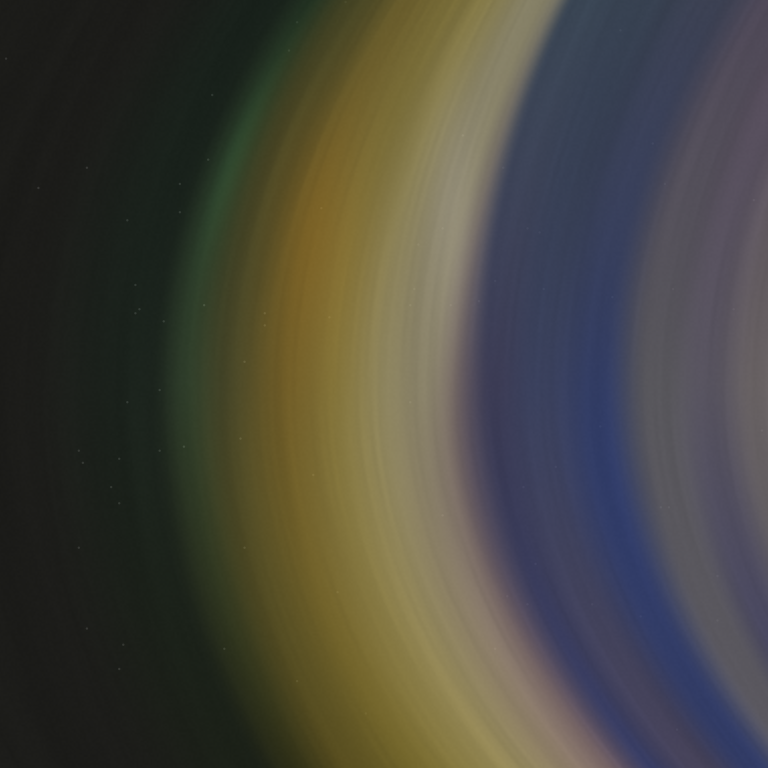
Give the GLSL for this background, as a WebGL 1 fragment shader.

```glsl
precision highp float;
uniform vec2 u_resolution;

#define ARC_CENTER_Y 0.49
#define STREAK_STRENGTH 0.045
#define FINE_STREAK 0.022
#define SPECK_CELLS 190.0
#define SPECK_RARITY 0.9975
#define SPECK_GAIN 0.10
#define GRAIN_GAIN 0.008

float hash(vec2 p) {
  vec3 q = fract(vec3(p.xyx) * 0.1031);
  q += dot(q, q.yzx + 33.33);
  return fract((q.x + q.y) * q.z);
}

float noise(vec2 p) {
  vec2 i = floor(p), f = fract(p);
  f = f * f * (3.0 - 2.0 * f);
  return mix(mix(hash(i), hash(i + vec2(1.0, 0.0)), f.x),
             mix(hash(i + vec2(0.0, 1.0)), hash(i + 1.0), f.x), f.y);
}

// Vertical blend of one band's colour
vec3 tone(float y, vec3 low, vec3 middle, vec3 high) {
  return y < 0.5 ? mix(low, middle, y * 2.0) : mix(middle, high, y * 2.0 - 1.0);
}

// Straightens the nested arcs: bands become constant in the result
float arcCoord(vec2 p) {
  float v = p.y - ARC_CENTER_Y;
  float base = p.x - 0.6 * v * v;
  float upperBend = 0.46 + 0.16 * min(1.0, abs(base - 0.6) / 0.25);
  float lowerBend = mix(0.57, 0.84, smoothstep(0.2, 0.6, base));
  return p.x - v * v * (v > 0.0 ? upperBend : lowerBend);
}

float glow(vec2 p, vec2 center, vec2 size) {
  vec2 d = (p - center) / size;
  return exp(-dot(d, d));
}

vec3 bands(float s, float y) {
  vec3 black = vec3(0.108, 0.108, 0.098);
  vec3 forest = tone(y, vec3(0.105, 0.125, 0.09), vec3(0.105, 0.135, 0.11), vec3(0.095, 0.13, 0.105));
  vec3 green = tone(y, vec3(0.19, 0.19, 0.09), vec3(0.19, 0.25, 0.17), vec3(0.13, 0.19, 0.13));
  vec3 olive = tone(y, vec3(0.34, 0.30, 0.12), vec3(0.27, 0.27, 0.155), vec3(0.26, 0.26, 0.14));
  vec3 ochre = tone(y, vec3(0.45, 0.40, 0.17), vec3(0.44, 0.365, 0.155), vec3(0.41, 0.36, 0.17));
  vec3 gold = tone(y, vec3(0.56, 0.51, 0.30), vec3(0.51, 0.455, 0.23), vec3(0.47, 0.425, 0.22));
  vec3 cream = tone(y, vec3(0.59, 0.54, 0.38), vec3(0.555, 0.52, 0.365), vec3(0.53, 0.49, 0.30));
  vec3 pearl = tone(y, vec3(0.55, 0.48, 0.42), vec3(0.55, 0.52, 0.42), vec3(0.52, 0.50, 0.40));
  vec3 rose = tone(y, vec3(0.42, 0.35, 0.38), vec3(0.42, 0.37, 0.375), vec3(0.46, 0.45, 0.40));
  vec3 slate = tone(y, vec3(0.21, 0.23, 0.38), vec3(0.24, 0.24, 0.34), vec3(0.22, 0.265, 0.32));
  vec3 violet = tone(y, vec3(0.275, 0.26, 0.35), vec3(0.225, 0.25, 0.36), vec3(0.215, 0.255, 0.315));
  vec3 blue = tone(y, vec3(0.20, 0.24, 0.41), vec3(0.205, 0.24, 0.375), vec3(0.235, 0.255, 0.325));
  vec3 ash = tone(y, vec3(0.36, 0.35, 0.38), vec3(0.35, 0.345, 0.365), vec3(0.31, 0.285, 0.345));
  vec3 mauve = tone(y, vec3(0.25, 0.25, 0.37), vec3(0.34, 0.325, 0.37), vec3(0.34, 0.30, 0.36));
  vec3 dust = tone(y, vec3(0.36, 0.35, 0.38), vec3(0.41, 0.385, 0.39), vec3(0.35, 0.31, 0.36));

  vec3 c = mix(black, forest, smoothstep(0.02, 0.19, s));
  c = mix(c, green, smoothstep(0.195, 0.255, s));
  c = mix(c, olive, smoothstep(0.24, 0.30, s));
  c = mix(c, ochre, smoothstep(0.285, 0.385, s));
  c = mix(c, gold, smoothstep(0.36, 0.455, s));
  c = mix(c, cream, smoothstep(0.43, 0.51, s));
  c = mix(c, pearl, smoothstep(0.48, 0.565, s));
  // The bright rim is crisp above and soft below
  float rim = mix(0.06, 0.025, smoothstep(0.3, 0.75, y));
  c = mix(c, rose, smoothstep(0.60 - rim, 0.60 + 0.3 * rim, s));
  c = mix(c, slate, smoothstep(0.605 - 0.4 * rim, 0.61 + 0.7 * rim, s));
  c = mix(c, violet, smoothstep(0.645, 0.70, s));
  c = mix(c, blue, smoothstep(0.71, 0.775, s));
  c = mix(c, ash, smoothstep(0.785, 0.845, s));
  c = mix(c, mauve, smoothstep(0.865, 0.915, s));
  return mix(c, dust, smoothstep(0.925, 0.985, s));
}

void main() {
  vec2 p = gl_FragCoord.xy / u_resolution;
  float s = arcCoord(p);
  float wobble = noise(vec2(s * 18.0, p.y * 3.0)) - 0.5;
  vec3 color = bands(s + 0.010 * wobble, p.y);

  // Local warm, pale, green and blue glows
  color += vec3(0.045, 0.012, -0.015) * glow(p, vec2(0.41, 0.70), vec2(0.07, 0.17));
  color += vec3(0.035, 0.035, 0.05) * glow(p, vec2(0.59, 0.72), vec2(0.035, 0.16));
  color += vec3(0.02, 0.055, 0.03) * glow(vec2(s, p.y), vec2(0.25, 0.79), vec2(0.02, 0.13));
  color += vec3(-0.01, 0.0, 0.03) * glow(vec2(s, p.y), vec2(0.78, 0.38), vec2(0.035, 0.2));

  // Brush streaks along the arcs
  float broad = noise(vec2(s * 45.0, p.y * 2.5 + 7.0)) - 0.5;
  float fine = noise(vec2(s * 170.0, p.y * 5.0 + 19.0)) - 0.5;
  color *= 1.0 + 2.0 * STREAK_STRENGTH * broad + 2.0 * FINE_STREAK * fine;

  // Faint grain and sparse dust specks
  color += GRAIN_GAIN * (noise(p * 380.0) - 0.5);
  vec2 cell = floor(p * SPECK_CELLS);
  float speck = step(SPECK_RARITY, hash(cell + 41.0));
  float dotShape = 1.0 - smoothstep(0.1, 0.45, length(fract(p * SPECK_CELLS) - 0.5));
  color += SPECK_GAIN * speck * dotShape * (1.0 - 0.7 * smoothstep(0.2, 0.5, p.x));

  gl_FragColor = vec4(clamp(color, 0.0, 1.0), 1.0);
}
```
